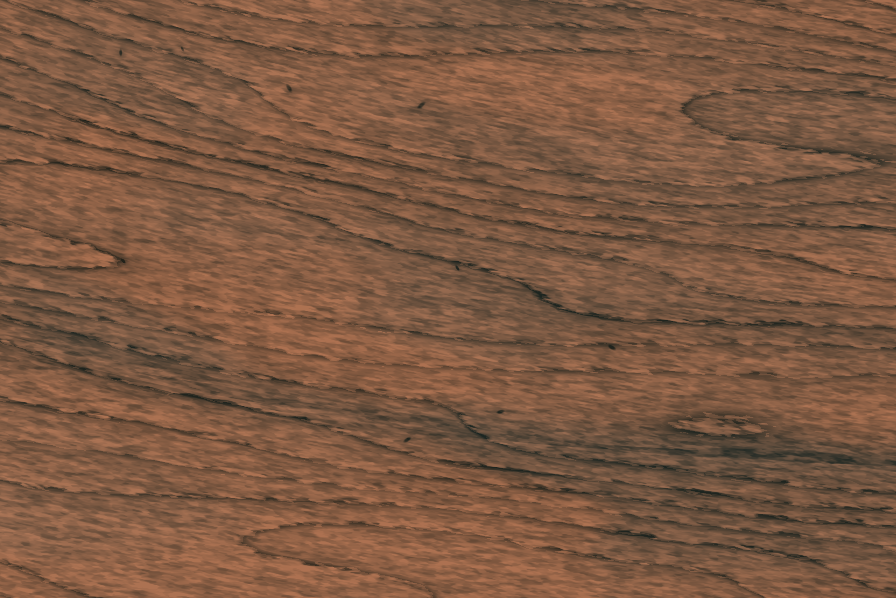
Write a Shadertoy shader that draws this texture.

```glsl
float rand(vec2 cell) {
    return fract(sin(dot(cell, vec2(127.1, 311.7))) * 43758.5);
}

// Cellular noise: random cell values blended by distance to scattered seeds
float cellNoise(vec2 q) {
    vec2 base = floor(q);
    float sum = 0.0, total = 0.0;
    for (int j = -1; j <= 1; j++)
    for (int i = -1; i <= 1; i++) {
        vec2 cell = base + vec2(i, j);
        vec2 seed = cell + vec2(rand(cell), rand(cell + 57.3));
        vec2 d = q - seed;
        float w = exp(-7.0 * dot(d, d));
        sum += w * rand(cell + 19.7);
        total += w;
    }
    return sum / total;
}

// Height across the grain, following its sloping bend
float grainHeight(vec2 p) {
    return p.y + p.x * (0.13 + 0.08 * p.y) + 0.03 * sin(2.5 * p.x);
}

// Growth ring count; the layered sines squeeze rings and close some into tips
float ringPhase(vec2 p) {
    float h = grainHeight(p);
    return 15.0 * h
        + 0.80 * sin(13.0 * h + 1.7 * p.x + 0.5)
        + 0.50 * sin(23.0 * h - 2.1 * p.x + 1.0)
        + 0.35 * sin(4.0 * p.x + 5.0 * h)
        + 0.15 * sin(9.0 * p.x - 31.0 * h);
}

// Small dark pits, mostly towards the upper left
float pits(vec2 p) {
    float dark = 0.0;
    for (float i = 0.0; i < 9.0; i++) {
        float size = mix(0.004, 0.009, rand(vec2(i, 3.0)));
        vec2 d = p - vec2(1.1 * rand(vec2(i, 1.0)), 1.0 - 0.75 * rand(vec2(i, 2.0)));
        float angle = 3.0 * rand(vec2(i, 4.0));
        d = mat2(cos(angle), sin(angle), -sin(angle), cos(angle)) * d;
        float r = length(d * vec2(1.0, 2.2)) / size;
        dark += 1.0 - smoothstep(0.4, 1.3, r);
        dark += 0.25 * exp(-0.15 * r * r);
    }
    return dark;
}

void mainImage(out vec4 fragColor, in vec2 fragCoord) {
    vec2 p = fragCoord / iResolution.y;
    float h = grainHeight(p);

    // Fibres, steeper near the top
    vec2 along = vec2(p.x, p.y + p.x * 0.14 + 0.12 * sin(p.x) * p.y);
    float fibre = cellNoise(along * vec2(38.0, 170.0));
    float fineFibre = cellNoise(along * vec2(85.0, 310.0) + 40.0);
    float streak = cellNoise(vec2(p.x * 5.0, h * 115.0));
    float blotch = cellNoise(vec2(p.x * 3.0, h * 9.0) + 7.0);

    // Rings with ragged edges, measured in canvas units
    float phase = ringPhase(p);
    float slope = abs(ringPhase(p + vec2(0.0, 0.002)) - phase) / 0.002;
    slope = max(slope, 6.0);
    phase += slope * (0.007 * (fibre - 0.5) + 0.005 * (fineFibre - 0.5));
    float ring = floor(phase + 0.5);
    float lineDist = abs(phase - ring) / slope;
    float strength = mix(0.45, 1.0, rand(vec2(ring, 8.0)))
        * mix(0.5, 1.2, cellNoise(p * vec2(9.0, 25.0)));
    float line = strength * (1.0 - smoothstep(0.0012, 0.0055, lineDist));
    float fade = exp(-(1.0 - fract(phase)) / (slope * 0.018));

    // Weathered grey bands
    float band = exp(-pow((h - 0.43) / 0.04, 2.0))
        + 0.45 * exp(-pow((h - 0.66) / 0.035, 2.0));
    float shade = smoothstep(0.5, 1.5, p.x) * smoothstep(0.55, 0.2, p.y);

    float tone = 0.80 - 0.32 * fade - 0.75 * line;
    tone += 0.65 * (fibre - 0.5) + 0.55 * (fineFibre - 0.5);
    tone += 0.30 * (streak - 0.5) + 0.28 * (blotch - 0.5);
    tone -= band * (0.16 + 0.55 * smoothstep(0.4, 0.8, streak)) + 0.12 * shade;
    tone += 0.03 * sin(70.0 * p.x + 2.0 * sin(9.0 * p.x)) * smoothstep(0.9, 0.1, p.x);
    tone -= 0.9 * pits(p);
    tone = clamp(tone, -0.7, 1.25);

    vec3 wood = mix(vec3(0.32, 0.25, 0.19), vec3(0.60, 0.41, 0.30), tone);
    wood += vec3(-0.010, 0.006, 0.012) * (band + 2.0 * (0.5 - blotch));
    fragColor = vec4(wood, 1.0);
}
```
